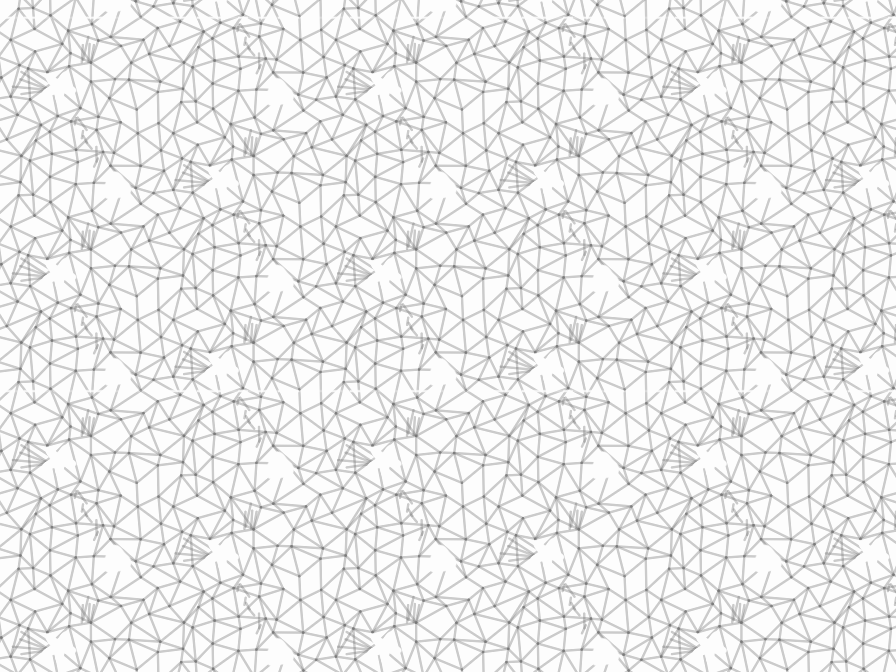
This pattern is drawn by a WebGL 2 fragment shader. Its source:

```glsl
#version 300 es
precision highp float;
// Thin grey wire mesh of irregular triangles on white, in a half-drop repeat.
// A staggered, jittered vertex grid wraps per repeat and each quad gets a diagonal;
// bare gaps, crowded strokes and broken seams add the wear of each repeat.

uniform vec2 u_resolution;
out vec4 outColor;

// Lengths are fractions of the canvas height.
const vec3 PAPER = vec3(0.992);
const vec3 INK = vec3(0.45);
const vec2 REPEAT = vec2(0.242, 0.2778);  // size of one repeat
const vec2 ORIGIN = vec2(0.006, 0.1234);  // corner of the first repeat
const vec2 GRID = vec2(8.0, 8.0);         // vertices per repeat, both even
const vec2 UNIT = REPEAT / GRID;
const float JITTER = 0.82;                // vertex scatter within its cell
const float LINE_WIDTH = 0.0013;
const float SOFTNESS = 0.0036;            // blur across a line
const float MISSING = 0.05;               // share of edges left out
const vec2 STAR = vec2(0.081, 0.191);     // spiky bare gap
const vec2 GAP = vec2(0.167, 0.043);      // rounder bare gap
const float GAP_RADIUS = 0.020;
const vec2 TICKS_FROM = vec2(0.107, 0.148);
const vec2 TICKS_TO = vec2(0.141, 0.078);
const vec2 SLIVERS = vec2(0.124, 0.246);
const float SEAM_Y = 0.418;
const float SEAM_WIDTH = 0.003;

vec2 hash2(vec2 p) {
  vec3 q = fract(vec3(p.xyx) * vec3(0.1031, 0.103, 0.0973));
  q += dot(q, q.yzx + 33.33);
  return fract((q.xx + q.yz) * q.zy);
}

// Wraps grid coordinates into one repeat; every column drops by half.
vec2 wrapRepeat(vec2 g) {
  float column = floor(g.x / GRID.x);
  return vec2(g.x - column * GRID.x, mod(g.y + 0.5 * GRID.y * column, GRID.y));
}

// Odd grid columns sit half a cell higher, so rows do not line up.
vec2 vertexAt(vec2 id) {
  vec2 scatter = hash2(wrapRepeat(id) + 17.0) - 0.5;
  vec2 stagger = vec2(0.0, 0.5 * mod(id.x, 2.0));
  return (id + 0.5 + stagger + JITTER * scatter) * UNIT;
}

// Coverage of a thin segment, box filtered across its width.
float stroke(vec2 p, vec2 a, vec2 b) {
  float blur = max(SOFTNESS, 1.0 / u_resolution.y);
  vec2 ab = b - a;
  float d = length(p - a - ab * clamp(dot(p - a, ab) / dot(ab, ab), 0.0, 1.0));
  float halfWidth = 0.5 * LINE_WIDTH;
  float span = min(d + 0.5 * blur, halfWidth) - max(d - 0.5 * blur, -halfWidth);
  return max(span, 0.0) / blur;
}

// Returns 0 inside a gap with a spiky rim and 1 outside.
float outsideGap(vec2 p, vec2 center, float spikes, float depth) {
  vec2 v = p - center;
  float radius = GAP_RADIUS * (1.0 + depth * cos(spikes * atan(v.y, v.x + 1e-5) + 1.0));
  float px = 1.0 / u_resolution.y;
  return smoothstep(-px, px, length(v) - radius);
}

// Share of paper left bare by the triangle mesh.
float meshPaper(vec2 g) {
  vec2 p = g * UNIT;
  float bare = 1.0;
  for (int j = -2; j <= 0; j++) {
    for (int i = -1; i <= 0; i++) {
      vec2 id = floor(g) + vec2(i, j);
      vec2 key = wrapRepeat(id);
      vec2 keep = step(MISSING, hash2(key + 51.0));
      vec2 pick = hash2(key + 83.0);
      vec2 a = vertexAt(id);
      vec2 b = vertexAt(id + vec2(1, 0));
      vec2 c = vertexAt(id + vec2(0, 1));
      vec2 d = vertexAt(id + vec2(1, 1));
      bool rising = distance(a, d) * mix(0.75, 1.33, pick.x) < distance(b, c);
      float diagonal = rising ? stroke(p, a, d) : stroke(p, b, c);
      bare *= 1.0 - keep.x * stroke(p, a, b);
      bare *= 1.0 - keep.y * stroke(p, a, c);
      bare *= 1.0 - step(MISSING, pick.y) * diagonal;
    }
  }
  return bare;
}

// Share of paper left bare by the crowded strokes of one repeat.
float crowdPaper(vec2 p) {
  float bare = 1.0;
  for (int i = 0; i < 7; i++) {
    float n = float(i);
    vec2 h = hash2(vec2(n, 131.0));
    // Short ticks down a slanted path.
    vec2 mid = mix(TICKS_FROM, TICKS_TO, (n + 0.5) / 7.0) + 0.008 * (h - 0.5);
    vec2 reach = vec2(0.010 * (h.y - 0.3), -0.004 - 0.007 * h.x);
    bare *= 1.0 - stroke(p, mid - reach, mid + reach);
    // A fan closing on the star, and steep slivers above it.
    if (i < 4) {
      vec2 tip = STAR - vec2(0.013, 0.004);
      bare *= 1.0 - stroke(p, tip, tip + vec2(-0.04 - 0.02 * h.x, 0.011 * n - 0.006));
      vec2 foot = SLIVERS + vec2(0.005 * (n - 1.5), 0.012 * (h.x - 0.5));
      vec2 lean = vec2(0.004 * h.y, 0.012 + 0.007 * h.x);
      bare *= 1.0 - stroke(p, foot - lean, foot + lean);
    }
  }
  return bare;
}

void main() {
  vec2 p = gl_FragCoord.xy / u_resolution.y;
  vec2 g = (p - ORIGIN) / UNIT;
  vec2 local = wrapRepeat(g) * UNIT;
  float ink = 1.0 - meshPaper(g) * crowdPaper(local);
  ink *= outsideGap(local, STAR, 5.0, 0.35) * outsideGap(local, GAP, 3.0, 0.15);
  // Seams: a pale band broken by faint dashes, every second repeat.
  float period = 2.0 * REPEAT.y;
  float seam = abs(mod(p.y - SEAM_Y + 0.5 * period, period) - 0.5 * period);
  float px = 1.0 / u_resolution.y;
  float band = 1.0 - smoothstep(-px, px, seam - 0.5 * SEAM_WIDTH);
  float dash = step(0.6, hash2(vec2(floor(mod(g.x, 2.0 * GRID.x) * 2.0), 7.0)).x);
  ink *= 1.0 - band * mix(0.9, 0.3, dash);
  outColor = vec4(mix(PAPER, INK, ink), 1.0);
}
```
